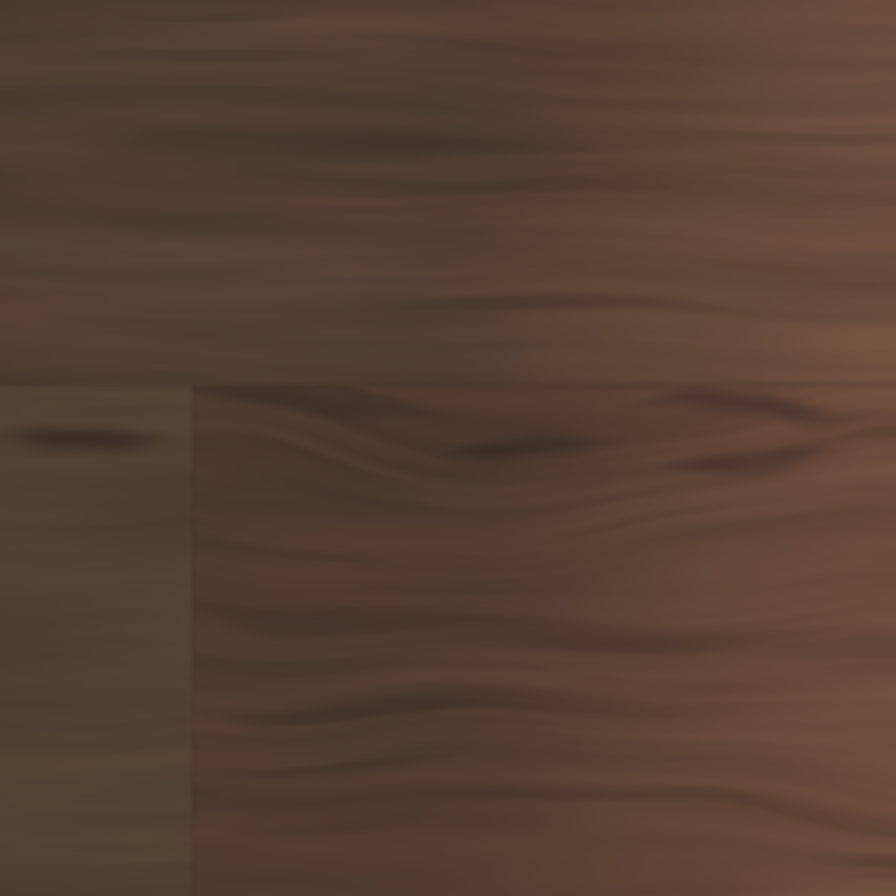
Give the GLSL for this texture, as a WebGL 1 fragment shader.

```glsl
precision highp float;
// Dark walnut floor: one long board above, two butted boards below.
// Stretched value noise makes the grain, a loop lays the dark mineral streaks
// under the long joint, and a warm light falls off from the right edge.

uniform vec2 u_resolution;

#define LONG_JOINT 0.570
#define BUTT_JOINT 0.215
#define JOINT_SOFT 0.0035
#define GRAIN_DEPTH 0.20
#define STREAK_DEPTH 0.80
#define WALNUT vec3(0.322, 0.247, 0.195)
#define OLIVE_TINT vec3(0.99, 1.03, 1.00)
#define RED_TINT vec3(0.99, 0.955, 0.965)
#define STREAK_COLOR vec3(0.205, 0.158, 0.142)
#define WARM_LIGHT vec3(1.34, 1.25, 1.22)

float hash(vec2 p) {
  return fract(sin(dot(p, vec2(127.1, 311.7))) * 43758.5453);
}

float noise(vec2 p) {
  vec2 i = floor(p);
  vec2 f = fract(p);
  f = f * f * (3.0 - 2.0 * f);
  return mix(mix(hash(i), hash(i + vec2(1.0, 0.0)), f.x),
             mix(hash(i + vec2(0.0, 1.0)), hash(i + vec2(1.0, 1.0)), f.x), f.y);
}

// Signed grain value: broad bands, fine fibres and narrow dark lines.
float woodGrain(vec2 p, float seed, float waviness) {
  vec2 shift = vec2(seed * 17.3, seed * 31.7);
  float warp = noise(p * vec2(4.0, 9.0) + shift) - 0.5;
  float y = p.y + warp * waviness;
  float bands = noise(vec2(p.x * 2.2, y * 24.0) + shift) - 0.5;
  float fibres = noise(vec2(p.x * 4.0, y * 62.0) + shift + 5.0) - 0.5;
  float hairs = noise(vec2(p.x * 9.0, y * 120.0) + shift + 11.0) - 0.5;
  float lines = smoothstep(0.62, 0.95, noise(vec2(p.x * 3.0, y * 44.0) + shift + 23.0));
  return bands * 0.55 + fibres * 0.45 + hairs * 0.22 - lines * 0.45;
}

// Tapered streaks alternate between two heights below the long joint.
float mineralStreaks(vec2 p, float rightBoard) {
  float cover = 0.0;
  for (int i = 0; i < 5; i++) {
    float k = float(i);
    float odd = mod(k, 2.0);
    vec2 center = vec2(0.09 + 0.25 * min(k, 3.0), 0.506 + 0.049 * odd - 0.004 * k);
    float halfLength = 0.125 + 0.045 * odd;
    vec2 d = p - center;
    float wobble = (noise(vec2(p.x * 13.0, k * 7.0)) - 0.5) * 0.020;
    d.y += d.x * (0.09 * odd - 0.02) + wobble;
    float taper = 1.0 - smoothstep(0.25, 1.0, abs(d.x) / halfLength);
    float width = 0.004 + 0.009 * taper;
    float body = exp(-d.y * d.y / (width * width)) * taper;
    float patchy = 0.55 + 0.45 * noise(p * vec2(14.0, 60.0) + k * 9.0);
    float sameBoard = mix(1.0 - rightBoard, rightBoard, step(BUTT_JOINT, center.x));
    cover = max(cover, body * patchy * sameBoard);
  }
  return cover;
}

void main() {
  vec2 p = gl_FragCoord.xy / u_resolution;

  // Board masks
  float upper = smoothstep(-JOINT_SOFT, JOINT_SOFT, p.y - LONG_JOINT);
  float rightBoard = smoothstep(-JOINT_SOFT, JOINT_SOFT, p.x - BUTT_JOINT);

  // Grain drifts down on the upper board and sags on the lower right one
  float sag = 0.035 * sin(3.14159 * clamp((p.x - BUTT_JOINT) / 0.75, 0.0, 1.0));
  sag *= smoothstep(0.12, 0.36, p.y);
  float grainUpper = woodGrain(p + vec2(0.0, 0.022 * p.x), 1.0, 0.025);
  float grainLeft = woodGrain(p, 2.0, 0.035) * 0.8;
  float grainRight = woodGrain(p + vec2(0.0, sag), 3.0, 0.055) * 1.1;
  float grain = mix(mix(grainLeft, grainRight, rightBoard), grainUpper, upper);

  // Board tone and soft blotches
  vec3 tint = mix(mix(OLIVE_TINT, RED_TINT, rightBoard), vec3(1.0), upper);
  float blotch = noise(p * vec2(4.0, 7.0) + 40.0) - 0.5;
  vec3 color = WALNUT * tint * (1.0 + GRAIN_DEPTH * grain + 0.08 * blotch);
  color.r *= 1.0 + 0.04 * (noise(p * vec2(5.0, 18.0) + 70.0) - 0.5);

  // Streaks and the thin shade at the joints
  float streak = mineralStreaks(p, rightBoard) * (1.0 - upper);
  color = mix(color, STREAK_COLOR, STREAK_DEPTH * streak);
  float longShade = exp(-pow((p.y - LONG_JOINT) / 0.005, 2.0));
  float buttShade = exp(-pow((p.x - BUTT_JOINT) / 0.004, 2.0)) * (1.0 - upper);
  color *= 1.0 - 0.06 * longShade - 0.04 * buttShade;

  // Warm light from the right, slight falloff at the upper left
  color *= mix(vec3(1.0), WARM_LIGHT, smoothstep(0.45, 1.06, p.x));
  color *= 1.0 - 0.07 * smoothstep(0.5, 1.1, length(p - vec2(0.65, 0.45)));

  gl_FragColor = vec4(color, 1.0);
}
```
